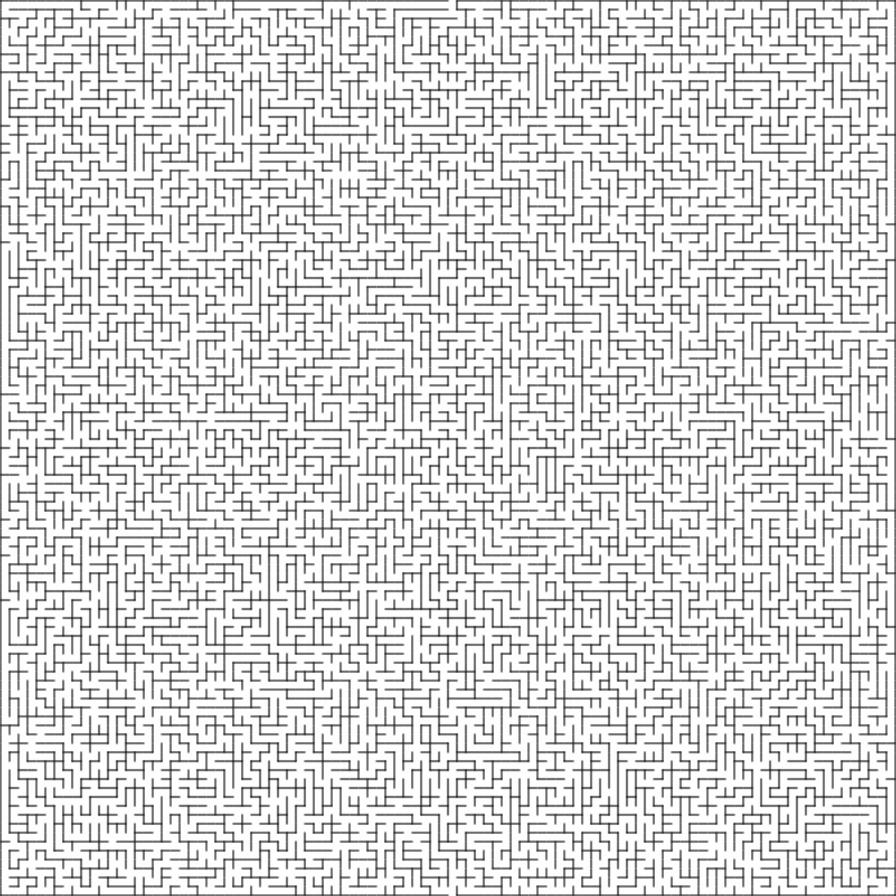
Write a WebGL 2 fragment shader that draws this pattern.

```glsl
#version 300 es
precision highp float;
precision highp int;
// A dense square maze of thin dark walls on white paper.
// Every interior grid post grows one wall towards a neighbour; posts decide in
// four interleaved rounds, so a small window around each point is enough.

uniform vec2 u_resolution;
out vec4 fragColor;

const int CELLS = 100;             // maze cells per side
const int DOOR = 50;               // column of the top and bottom openings
const float WALL_WIDTH = 0.14;     // in cells
const float SOFTNESS = 0.244;      // width of the edge filter, in cells
const float CROWDING = 0.5;        // reluctance to turn a cell into a dead end
const float CLOSING = 8.0;         // reluctance to seal a cell completely
const float TAKEN = 16.0;          // cost of doubling an existing wall
const uint SEED = 71u;
const vec3 PAPER = vec3(0.995);
const vec3 INK = vec3(0.0);

const int REACH = 5;               // window radius in posts
const int STRIDE = 2 * REACH + 1;
const int EAST = 1, NORTH = 2, WEST = 4, SOUTH = 8;

int arms[STRIDE * STRIDE];         // wall directions of each post, as bits

uint scramble(uint n) {
    n = n * 747796405u + 2891336453u;
    n = ((n >> ((n >> 28u) + 4u)) ^ n) * 277803737u;
    return (n >> 22u) ^ n;
}

uint postHash(ivec2 post) {
    return scramble(uint(post.x + 16) + scramble(uint(post.y + 16) + SEED));
}

int slotOf(ivec2 offset) {
    return (offset.y + REACH) * STRIDE + offset.x + REACH;
}

// Cost of adding a wall to the cell whose lower left post is in this slot
float cellCost(int slot) {
    int walls = (arms[slot] & 1) + ((arms[slot] >> 1) & 1)
              + ((arms[slot + 1] >> 1) & 1) + (arms[slot + STRIDE] & 1);
    return walls >= 3 ? CLOSING : walls == 2 ? CROWDING : 0.0;
}

// Grow one wall from a post in the cheapest direction, with random ties
void growWall(ivec2 post, int slot) {
    float ne = cellCost(slot);
    float nw = cellCost(slot - 1);
    float sw = cellCost(slot - STRIDE - 1);
    float se = cellCost(slot - STRIDE);
    vec4 cost = vec4(ne + se, ne + nw, nw + sw, sw + se);
    uint bits = postHash(post);
    int best = 0;
    float lowest = 1e5;
    for (int d = 0; d < 4; d++) {
        float c = cost[d] + float((bits >> uint(8 * d)) & 255u) / 256.0;
        if (((arms[slot] >> d) & 1) == 1) c += TAKEN;
        if (c < lowest) { lowest = c; best = d; }
    }
    int step = (best & 1) == 0 ? 1 : STRIDE;
    int next = best < 2 ? slot + step : slot - step;
    arms[slot] |= 1 << best;
    arms[next] |= 1 << ((best + 2) & 3);
}

// Build the walls around one post
int wallsAt(ivec2 home) {
    for (int y = -REACH; y <= REACH; y++)
    for (int x = -REACH; x <= REACH; x++) {
        ivec2 post = home + ivec2(x, y);
        int frame = 0;
        if (post.x == 0 || post.x == CELLS) frame |= NORTH | SOUTH;
        if (post.y == 0 || post.y == CELLS) frame |= EAST | WEST;
        arms[slotOf(ivec2(x, y))] = frame;
    }
    for (int turn = 0; turn < 4; turn++) {
        ivec2 parity = ivec2(((turn + 1) >> 1) & 1, turn & 1);
        int radius = REACH - 1 - turn;
        ivec2 first = ivec2(-radius) + ((home - radius + parity) & 1);
        for (int y = first.y; y <= radius; y += 2)
        for (int x = first.x; x <= radius; x += 2) {
            ivec2 post = home + ivec2(x, y);
            if (min(post.x, post.y) > 0 && max(post.x, post.y) < CELLS)
                growWall(post, slotOf(ivec2(x, y)));
        }
    }
    int walls = arms[slotOf(ivec2(0))];
    if (home.y == 0 || home.y == CELLS) {
        if (home.x == DOOR) walls &= ~EAST;
        if (home.x == DOOR + 1) walls &= ~WEST;
    }
    return walls;
}

void main() {
    float span = float(CELLS) + WALL_WIDTH;
    vec2 pos = (gl_FragCoord.xy / u_resolution - 0.5) * span + 0.5 * float(CELLS);
    ivec2 home = clamp(ivec2(floor(pos + 0.5)), ivec2(0), ivec2(CELLS));
    vec2 offset = pos - vec2(home);
    int walls = wallsAt(home);

    // Filtered coverage across a wall, and along each of the four arms
    vec2 blur = max(vec2(SOFTNESS), span / u_resolution);
    vec2 edge = 0.5 * (blur + WALL_WIDTH);
    vec2 across = clamp(edge - abs(offset), vec2(0.0), min(blur, vec2(WALL_WIDTH))) / blur;
    vec2 ahead = clamp((edge + offset) / blur, 0.0, 1.0);
    vec2 behind = clamp((edge - offset) / blur, 0.0, 1.0);
    float level = across.y * max((walls & EAST) != 0 ? ahead.x : 0.0,
                                 (walls & WEST) != 0 ? behind.x : 0.0);
    float upright = across.x * max((walls & NORTH) != 0 ? ahead.y : 0.0,
                                   (walls & SOUTH) != 0 ? behind.y : 0.0);
    float ink = 1.0 - (1.0 - level) * (1.0 - upright);
    fragColor = vec4(mix(PAPER, INK, ink), 1.0);
}
```
